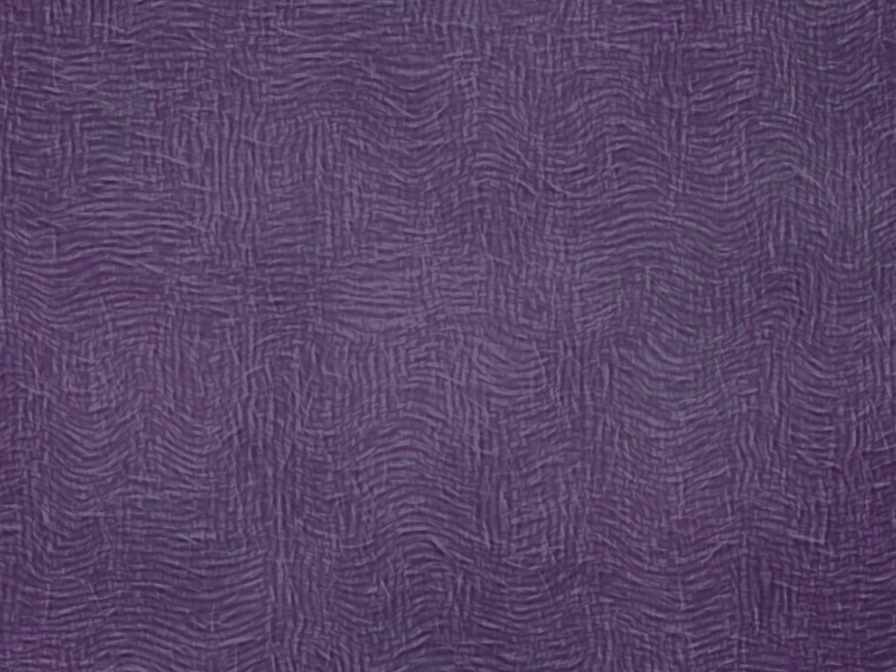
Reproduce this texture procedurally as a WebGL 2 fragment shader.

```glsl
#version 300 es
precision highp float;
// Soft purple woven cloth with zigzag yarns, short nap, stray fibres and dim uneven light.
uniform vec2 u_resolution;
out vec4 fragColor;

const float PI = 3.14159265;
const vec3 SHADOW = vec3(0.245, 0.158, 0.303);
const vec3 HIGHLIGHT = vec3(0.437, 0.370, 0.497);
const vec3 MAGENTA_SHIFT = vec3(0.010, -0.014, 0.008);
const float YARNS = 72.0;         // yarns per canvas height
const float SWAY_HEIGHT = 0.021;  // rise and fall of the rows
const float SWAY_RATE = 27.0;
const float BASE_TONE = 0.25;
const float WEAVE_GAIN = 0.46;
const float FIBRE_GAIN = 0.47;
const float GRAIN_GAIN = 0.20;
const vec2 LIGHT_CENTRE = vec2(0.40, 0.58);
const float LIGHT_FALLOFF = 0.55;

float hash(vec2 p) {
  vec3 q = fract(vec3(p.xyx) * 0.1031);
  q += dot(q, q.yzx + 33.33);
  return fract((q.x + q.y) * q.z);
}

float noise(vec2 p) {
  vec2 i = floor(p), f = fract(p);
  f = f * f * (3.0 - 2.0 * f);
  return mix(mix(hash(i), hash(i + vec2(1, 0)), f.x),
             mix(hash(i + vec2(0, 1)), hash(i + vec2(1, 1)), f.x), f.y);
}

// Vertical shift of the rows, making broken zigzags
float sway(vec2 p) {
  float phase = 4.5 * noise(p * vec2(2.0, 3.0) + 7.0);
  float height = SWAY_HEIGHT * smoothstep(0.1, 0.9, noise(p * vec2(4.0, 5.0)));
  return height * sin(SWAY_RATE * p.x + phase);
}

float rowAngle(vec2 p) {
  const float STEP = 0.01;
  return atan((sway(p + vec2(STEP, 0)) - sway(p - vec2(STEP, 0))) / (2.0 * STEP));
}

// Positive where rows float on top, negative where columns do
float floatBias(vec2 p) {
  return 1.7 * noise(p * vec2(19.0, 9.0) + 31.0) - 0.72;
}

// Over and under crossing of rounded yarns
float weave(vec2 p) {
  vec2 wobble = vec2(noise(p * 26.0), noise(p * 26.0 + 50.0)) - 0.5;
  vec2 g = (p - vec2(0.0, sway(p)) + 0.013 * wobble) * YARNS;
  vec2 wave = cos(PI * g);
  vec2 bump = wave * wave;
  float rowOnTop = smoothstep(-0.6, 0.6, wave.x * wave.y + floatBias(p));
  float rowStreak = noise(g * vec2(0.4, 1.6));
  float columnStreak = noise(g.yx * vec2(0.4, 1.6) + 90.0);
  return mix(bump.x * (0.3 + 1.4 * columnStreak), bump.y * (0.3 + 1.4 * rowStreak), rowOnTop);
}

// Bent fibres scattered one per cell, each with a faint shadow beside it
float fibres(vec2 p, float cell, float halfLength, float width,
             float share, float turn, float seed) {
  float sum = 0.0;
  vec2 home = floor(p / cell);
  for (int y = -1; y <= 1; y++) {
    for (int x = -1; x <= 1; x++) {
      vec2 id = home + vec2(x, y);
      vec2 key = id + seed * vec2(17.0, 29.0) + 200.0;
      if (hash(key) > share) continue;
      vec2 centre = (id + vec2(hash(key + 3.7), hash(key + 8.3))) * cell;
      float spread = (hash(key + 14.9) - 0.5) * 0.5;
      float angle = turn + spread + rowAngle(centre) * (turn > 0.0 ? 0.3 : 1.2);
      float c = cos(angle), s = sin(angle);
      vec2 d = p - centre;
      vec2 q = vec2(c * d.x + s * d.y, c * d.y - s * d.x);
      q.y += (hash(key + 21.1) - 0.5) * 0.5 * q.x * q.x / halfLength;
      float reach = halfLength * mix(0.5, 1.0, hash(key + 27.3));
      float body = 1.0 - smoothstep(0.0, width, abs(q.y));
      float shade = 1.0 - smoothstep(0.0, width * 1.3, abs(q.y + width * 1.6));
      float ends = 1.0 - smoothstep(reach * 0.4, reach, abs(q.x));
      sum += (body - 0.4 * shade) * ends * mix(0.4, 1.0, hash(key + 33.9));
    }
  }
  return sum;
}

void main() {
  vec2 uv = gl_FragCoord.xy / u_resolution;
  vec2 p = gl_FragCoord.xy / u_resolution.y;
  float upright = PI * 0.53;

  // Short nap follows the yarn that lies on top
  float rowShare = smoothstep(-0.5, 0.5, floatBias(p));
  float nap = 0.0;
  for (float i = 0.0; i < 2.0; i++) {
    nap += fibres(p, 0.027, 0.021, 0.0036, 0.80, 0.0, i + 1.0) * mix(0.4, 1.0, rowShare);
    nap += fibres(p, 0.028, 0.022, 0.0036, 0.75, upright, i + 5.0) * mix(1.0, 0.25, rowShare);
  }
  // Longer stray fibres gather in clumps and mostly slant down to the right
  float clump = smoothstep(0.25, 0.75, noise(p * vec2(9.0, 11.0) + 63.0));
  float strays = fibres(p, 0.048, 0.038, 0.0040, 0.60, -0.22, 11.0) * mix(0.25, 1.3, clump)
               + 0.8 * fibres(p, 0.070, 0.042, 0.0036, 0.45, upright, 13.0);

  // Light, broad tone patches and fine grain
  vec2 away = uv - LIGHT_CENTRE;
  float light = 0.12 - LIGHT_FALLOFF * dot(away * away, vec2(1.1, 1.2));
  float patches = 0.20 * (noise(p * 7.0 + 12.0) - 0.5);
  float grain = GRAIN_GAIN * (noise(p * 170.0) - 0.5);

  float tone = BASE_TONE + WEAVE_GAIN * weave(p) + FIBRE_GAIN * (nap + strays);
  tone = clamp(tone + light + patches + grain, -0.1, 1.1);
  vec3 cloth = mix(SHADOW, HIGHLIGHT, tone);
  cloth += MAGENTA_SHIFT * (noise(p * 5.0 + 40.0) + noise(p * 60.0 + 80.0) - 1.0);
  fragColor = vec4(cloth, 1.0);
}
```
